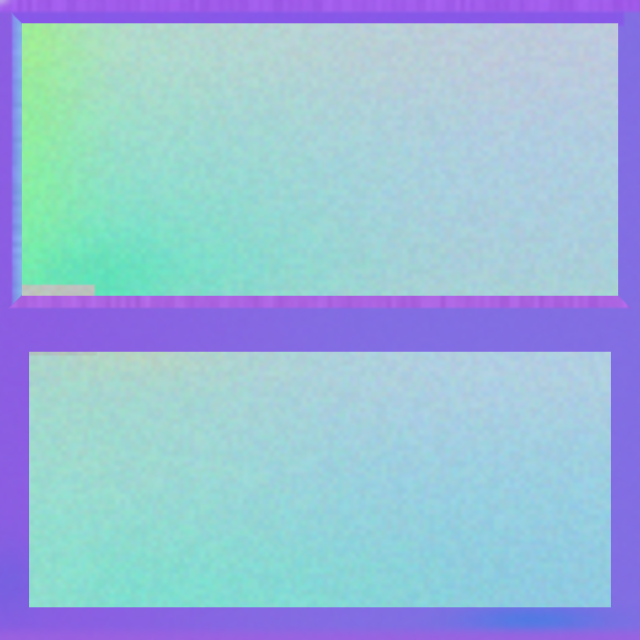
This texture map is drawn by a WebGL 1 fragment shader. Its source:

```glsl
precision highp float;
// Two pastel, softly grained panels set in a bevelled violet frame.
uniform vec2 u_resolution;

float hash(vec2 p) {
  p = fract(p * vec2(0.1031, 0.1137));
  p += dot(p, p.yx + 33.33);
  return fract((p.x + p.y) * p.x * 7.31);
}

float noise(vec2 p) {
  vec2 cell = floor(p), f = fract(p);
  f = f * f * (3.0 - 2.0 * f);
  return mix(mix(hash(cell), hash(cell + vec2(1, 0)), f.x),
             mix(hash(cell + vec2(0, 1)), hash(cell + vec2(1, 1)), f.x), f.y);
}

// Coverage of the box from lo to hi, with an edge of the given softness
float box(vec2 p, vec2 lo, vec2 hi, float soft) {
  vec2 d = max(lo - p, p - hi);
  return 1.0 - smoothstep(-soft, soft, max(d.x, d.y));
}

float glow(vec2 p, vec2 center, vec2 size) {
  vec2 d = (p - center) / size;
  return exp(-dot(d, d));
}

// Violet border with its coloured bevels
vec3 frameColor(vec2 p) {
  vec3 c = mix(vec3(0.545, 0.365, 0.885), vec3(0.51, 0.43, 0.89),
               smoothstep(0.0, 0.65, p.x));
  float streak = noise(vec2(p.x * 130.0, p.y * 12.0)) - 0.5;
  c = mix(c, vec3(0.45, 0.38, 0.88), 0.8 * glow(p, vec2(0.015, 0.09), vec2(0.05, 0.06)));
  c = mix(c, vec3(0.31, 0.48, 0.89), 0.9 * glow(p, vec2(0.83, 0.032), vec2(0.11, 0.022)));
  c = mix(c, vec3(0.61, 0.38, 0.88), 0.85 * (1.0 - smoothstep(0.002, 0.025, p.y)));

  // Top edge: dark inner band under a bright outer band
  c = mix(c, vec3(0.53, 0.345, 0.91), box(p, vec2(0.02, 0.96), vec2(0.975, 0.983), 0.004));
  c = mix(c, vec3(0.63, 0.36, 0.92) + 0.05 * streak, smoothstep(0.977, 0.986, p.y));
  c = mix(c, vec3(0.74, 0.62, 0.92), glow(p, vec2(0.0, 1.0), vec2(0.015, 0.008)));

  // Mitred light strip on the left of the upper panel
  float miter = 0.034 - p.x;
  float left = box(p, vec2(0.019, 0.538 - miter), vec2(0.04, 0.9635 + miter), 0.003);
  float stripe = noise(vec2(p.x * 20.0, p.y * 110.0)) - 0.5;
  vec3 leftColor = mix(vec3(0.51, 0.53, 0.92), vec3(0.51, 0.69, 0.91),
                       smoothstep(0.018, 0.034, p.x));
  c = mix(c, leftColor + 0.07 * stripe, left);

  // Mitred pink strip below the upper panel
  float drop = 0.538 - p.y;
  float lower = box(p, vec2(0.034 - drop, 0.519), vec2(0.966 + drop, 0.545), 0.003);
  return mix(c, vec3(0.67, 0.39, 0.885) + 0.07 * streak, lower);
}

vec3 upperPanel(vec2 p) {
  vec2 q = (p - vec2(0.034, 0.538)) / vec2(0.932, 0.4255);
  vec3 top = mix(vec3(0.69, 0.86, 0.80), vec3(0.74, 0.79, 0.86), smoothstep(0.0, 0.95, q.x));
  vec3 middle = mix(vec3(0.57, 0.87, 0.80), vec3(0.68, 0.805, 0.88), smoothstep(0.0, 0.9, q.x));
  vec3 bottom = mix(vec3(0.43, 0.89, 0.77), vec3(0.66, 0.81, 0.85), smoothstep(0.05, 0.8, q.x));
  vec3 c = mix(bottom, middle, smoothstep(0.0, 0.55, q.y));
  c = mix(c, top, smoothstep(0.4, 1.0, q.y));

  // Green light from the left and a teal pool in the lower corner
  vec3 green = mix(vec3(0.47, 0.93, 0.67), vec3(0.62, 0.93, 0.58), q.y);
  c = mix(c, green, 0.95 * exp(-q.x * q.x / 0.012));
  c = mix(c, vec3(0.36, 0.88, 0.72), 0.75 * glow(q, vec2(0.13, 0.04), vec2(0.12, 0.16)));

  // Uneven pale fringe along the bottom
  float fringe = noise(vec2(p.x * 85.0, p.y * 18.0));
  c = mix(c, vec3(0.66, 0.84, 0.80),
          0.5 * fringe * (1.0 - smoothstep(0.0, 0.11, q.y)) * smoothstep(0.1, 0.4, q.x));

  float tab = box(p, vec2(0.0, 0.5), vec2(0.148, 0.555), 0.0025);
  return mix(c, vec3(0.74, 0.765, 0.74), tab);
}

vec3 lowerPanel(vec2 p) {
  vec2 q = (p - vec2(0.0456, 0.051)) / vec2(0.9088, 0.3995);
  vec3 top = mix(vec3(0.65, 0.84, 0.80), vec3(0.69, 0.81, 0.88), smoothstep(0.0, 0.8, q.x));
  vec3 middle = mix(vec3(0.61, 0.86, 0.81), vec3(0.60, 0.81, 0.88), smoothstep(0.0, 0.75, q.x));
  vec3 bottom = mix(vec3(0.50, 0.87, 0.81), vec3(0.56, 0.79, 0.88), smoothstep(0.2, 1.0, q.x));
  vec3 c = mix(bottom, middle, smoothstep(0.0, 0.55, q.y));
  c = mix(c, top, smoothstep(0.4, 1.0, q.y));
  c = mix(c, vec3(0.58, 0.87, 0.80), 0.7 * glow(q, vec2(0.0, 0.1), vec2(0.1, 0.3)));

  // Warm glow and thin tab along the top
  c = mix(c, vec3(0.75, 0.83, 0.74), 0.6 * glow(q, vec2(0.19, 1.0), vec2(0.16, 0.09)));
  float tab = box(p, vec2(0.0, 0.4445), vec2(0.152, 0.48), 0.002);
  return mix(c, vec3(0.70, 0.76, 0.74), 0.85 * tab);
}

void main() {
  vec2 p = gl_FragCoord.xy / u_resolution;
  float edge = 0.5 / min(u_resolution.x, u_resolution.y);
  float upper = box(p, vec2(0.034, 0.538), vec2(0.966, 0.9635), edge);
  float lower = box(p, vec2(0.0456, 0.051), vec2(0.9544, 0.4505), edge);

  vec3 color = frameColor(p);
  color = mix(color, upperPanel(p), upper);
  color = mix(color, lowerPanel(p), lower);

  // Fine coloured grain, stronger on the panels
  vec3 grain = vec3(noise(p * 130.0), noise(p * 120.0 + 41.0), noise(p * 125.0 + 87.0)) - 0.5;
  color += grain * mix(0.012, 0.05, max(upper, lower));
  gl_FragColor = vec4(clamp(color, 0.0, 1.0), 1.0);
}
```
